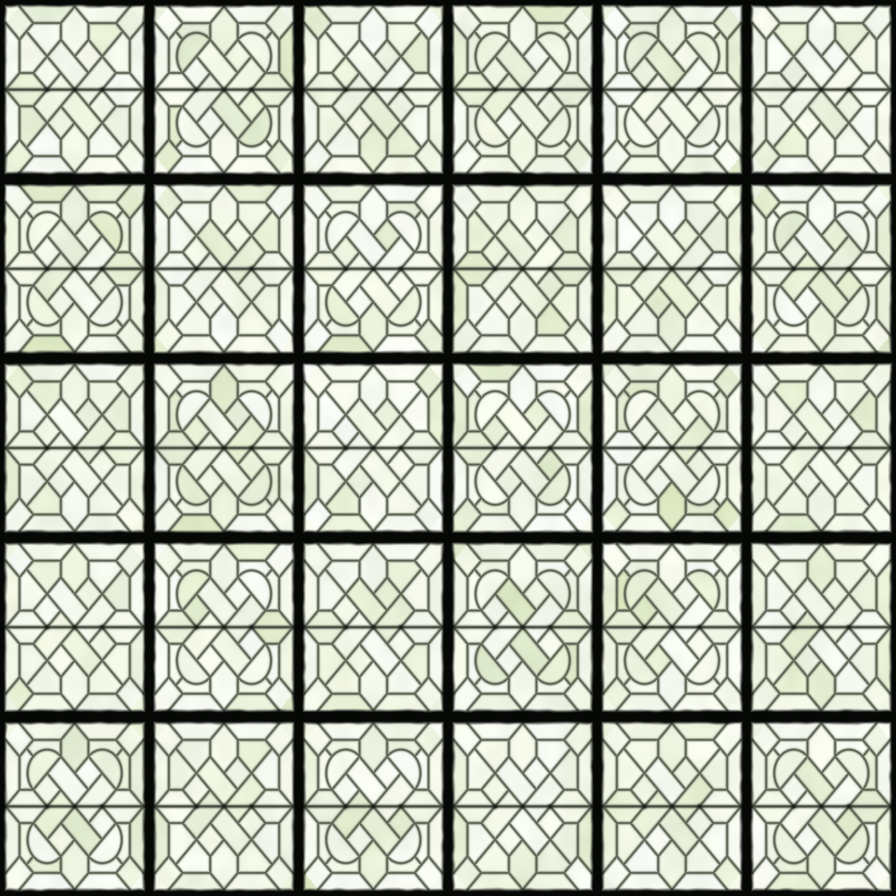
Give the GLSL for this pattern, as a Shadertoy shader.

```glsl
// Leaded glass window: a grid of panels between dark bars, each with woven diagonal bands,
// hexagons at the edge middles and, in alternate panels, half rings at the band ends.
// Leads are segment distances on a folded 10 x 10 lattice; every pane has a hashed tint.
#define GRID vec2(6.0, 5.0)            // panels across and down
#define BAR_HALF vec2(0.0064, 0.0072)  // half widths of upright and level bars
#define BAR_SOFT 0.0026
#define LEAD_WIDTH 0.00175
#define SADDLE_WIDTH 0.0020
#define TINT_AMOUNT 0.75
#define MOTTLE 0.035
#define GLASS_CLEAR vec3(0.980, 0.990, 0.960)
#define GLASS_GREEN vec3(0.850, 0.900, 0.750)
#define LEAD_COLOR vec3(0.350, 0.380, 0.315)
#define BAR_COLOR vec3(0.025, 0.032, 0.025)
// Canvas size of one lattice step; a panel spans -5 to 5 both ways
#define STEP ((0.5 / GRID - BAR_HALF) / 5.0)

float hash(vec2 p) {
    vec3 v = fract(vec3(p.xyx) * vec3(0.1031, 0.1030, 0.0973));
    v += dot(v, v.yzx + 33.33);
    return fract((v.x + v.y) * v.z);
}

// Value noise that wraps after a whole number of cells
float noise(vec2 uv, vec2 cells) {
    vec2 p = uv * cells, i = floor(p), f = fract(p);
    f = f * f * (3.0 - 2.0 * f);
    vec2 lo = mod(i, cells), hi = mod(i + 1.0, cells);
    return mix(mix(hash(lo), hash(vec2(hi.x, lo.y)), f.x),
               mix(hash(vec2(lo.x, hi.y)), hash(hi), f.x), f.y);
}

float segment(vec2 p, vec2 a, vec2 b, vec2 unit) {
    vec2 pa = (p - a) * unit, ba = (b - a) * unit;
    return length(pa - ba * clamp(dot(pa, ba) / dot(ba, ba), 0.0, 1.0));
}

// Distance in canvas units to the nearest lead
float leadDistance(vec2 p, bool ringed) {
    vec2 q = abs(p), unit = STEP;
    float d = segment(q, vec2(1, 3), vec2(3, 1), unit);
    d = min(d, segment(q, vec2(3, 4), vec2(4, 3), unit));
    d = min(d, segment(q, vec2(0), vec2(ringed ? 2.0 : 3.5), unit));
    // Edge hexagon, border pieces and corner square, mirrored about the diagonal
    vec2 o = q;
    for (int i = 0; i < 2; i++) {
        d = min(d, segment(o, vec2(0, 5), vec2(1, 4), unit));
        d = min(d, segment(o, vec2(1, 4), vec2(1, 3), unit));
        d = min(d, segment(o, vec2(1, 3), vec2(0, 2), unit));
        d = min(d, segment(o, vec2(1, 4), vec2(3, 4), unit));
        d = min(d, segment(o, vec2(3, 4), vec2(4, 5), unit));
        o = o.yx;
        unit = unit.yx;
    }
    // Ends of the bands that pass under, alike after a half turn
    vec2 h = p.y < 0.0 ? -p : p;
    d = min(d, segment(h, vec2(0, 2), vec2(1, 1), unit));
    d = min(d, segment(h, vec2(-2, 0), vec2(-1, 1), unit));
    if (ringed) {
        d = min(d, segment(q, vec2(3), vec2(3.5), unit));
        vec2 c = q - 2.0;
        float r = length(c);
        if (c.x + c.y > 0.0) d = min(d, abs(r - sqrt(2.0)) * length(c * unit) / r);
    }
    return d;
}

// A distinct pair of numbers for each pane of a panel
vec2 paneId(vec2 p, bool ringed) {
    vec2 r = vec2(p.x + p.y, p.x - p.y) * 0.5, w = abs(r), s = sign(r);
    if (min(w.x, w.y) < 1.0 && max(w.x, w.y) < 2.0) {
        vec2 cell = floor(r);
        if (max(w.x, w.y) < 1.0) cell += s.x * s.y > 0.0 ? vec2(s.x, 0) : vec2(0, s.y);
        return cell + 20.0;
    }
    vec2 q = abs(p), side = step(0.0, p);
    bool upper = q.y > q.x;
    vec2 o = upper ? q : q.yx;
    float sum = o.x + o.y, quadrant = side.x + 2.0 * side.y, turn = upper ? 4.0 : 0.0;
    if (o.x < 1.0 && sum < 5.0) return vec2(1.0, turn + (upper ? side.y : side.x));
    if (o.y > 4.0 && o.y > o.x + 1.0) return vec2(2.0, turn + quadrant);
    if (sum > 7.0) return vec2(sum < 9.0 ? 3.0 : 4.0, quadrant);
    if (ringed && length(q - 2.0) < sqrt(2.0)) return vec2(6.0, quadrant);
    return vec2(5.0, turn + quadrant);
}

void mainImage(out vec4 fragColor, in vec2 fragCoord) {
    vec2 uv = fragCoord / iResolution.xy;
    vec2 panel = mod(floor(uv * GRID), GRID);
    vec2 local = (fract(uv * GRID) - 0.5) / GRID, p = local / STEP;
    float pixel = 1.0 / min(iResolution.x, iResolution.y);

    // Ringed panels stand in columns 1, 3 and 4; every third row swaps the order
    bool ringed = panel.x == 1.0 || panel.x == 3.0 || panel.x == 4.0;
    if (mod(panel.y, 3.0) == 0.0) ringed = !ringed;

    // Glass: pane tint, panel tone and cloudy mottling
    float pick = hash(paneId(p, ringed) * 3.7 + panel * 17.3 + 5.0);
    float tint = pow(pick, 3.0) * TINT_AMOUNT * (ringed ? 1.0 : 0.7);
    tint += 0.12 * hash(panel + 71.0) + 0.25 * pow(noise(uv, vec2(18, 15)), 3.0);
    vec3 glass = mix(GLASS_CLEAR, GLASS_GREEN, clamp(tint, 0.0, 1.0));
    glass += MOTTLE * (noise(uv, vec2(60, 50)) - 0.5);
    glass.b += 0.04 * (hash(panel + 31.0 + pick) - 0.5);

    // Leads, then the level saddle bar with its three ties
    float d = leadDistance(p, ringed) / max(LEAD_WIDTH, 0.7 * pixel);
    vec3 color = mix(glass, LEAD_COLOR, exp(-d * d));
    float saddle = local.y / max(SADDLE_WIDTH, 0.7 * pixel);
    color = mix(color, LEAD_COLOR * 0.75, exp(-saddle * saddle));
    vec2 tie = vec2(p.x - 2.0 * clamp(round(p.x * 0.5), -1.0, 1.0), p.y) * STEP / 0.0028;
    color = mix(color, BAR_COLOR, 0.75 * exp(-dot(tie, tie)));

    // Dark bars with a soft, slightly uneven edge
    vec2 gap = 0.5 / GRID - abs(local) - BAR_HALF;
    float edge = min(gap.x, gap.y) - 0.0016 * (noise(uv, vec2(90, 90)) - 0.5);
    float soft = max(BAR_SOFT, pixel);
    color = mix(BAR_COLOR, color, smoothstep(-soft, soft, edge));
    fragColor = vec4(clamp(color, 0.0, 1.0), 1.0);
}
```
